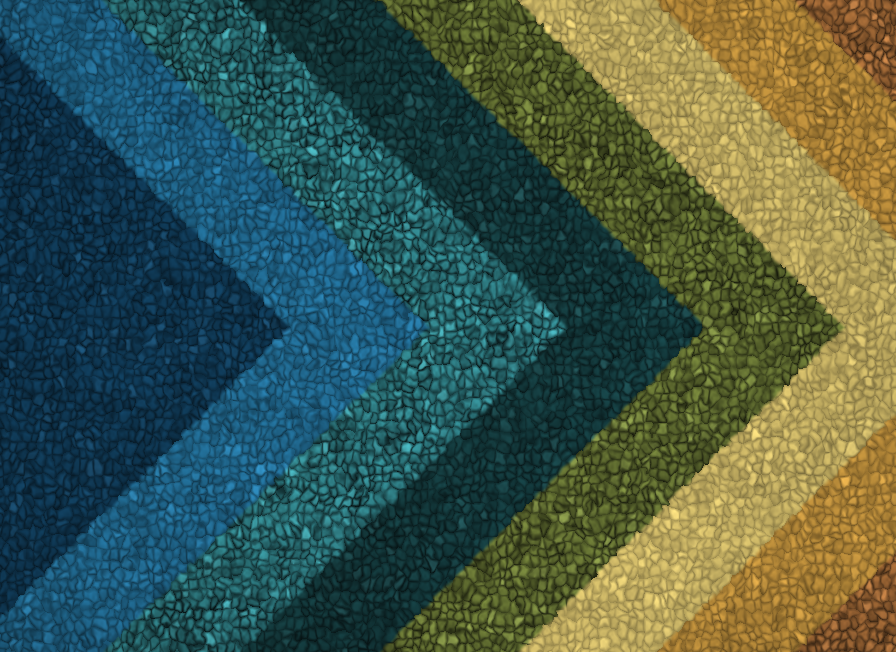
A Shadertoy shader for this texture:

```glsl
// Looped carpet with nested chevron bands pointing right, from navy to rust.
// Bands come from a diagonal distance x + |y|; the pile is a jittered cell
// pattern of soft tufts, each with its own brightness, depth and sheen.

// Sine-free hash: two values in 0..1 per lattice point
vec2 hash2(vec2 p) {
    vec3 q = fract(p.xyx * vec3(0.1031, 0.1030, 0.0973));
    q += dot(q, q.yzx + 33.33);
    return fract((q.xx + q.yz) * q.zy);
}

float valueNoise(vec2 p) {
    vec2 i = floor(p), f = fract(p);
    f = f * f * (3.0 - 2.0 * f);
    float low = mix(hash2(i).x, hash2(i + vec2(1, 0)).x, f.x);
    float high = mix(hash2(i + vec2(0, 1)).x, hash2(i + vec2(1, 1)).x, f.x);
    return mix(low, high, f.y);
}

// Nearest tuft: offset from its centre (xy), gap to the next one (z)
vec3 nearestTuft(vec2 p, out vec2 id) {
    vec2 cell = floor(p), offset = vec2(0.0);
    float first = 9.0, second = 9.0;
    for (int y = -1; y <= 1; y++)
    for (int x = -1; x <= 1; x++) {
        vec2 c = cell + vec2(x, y);
        vec2 r = p - c - 0.14 - 0.72 * hash2(c);
        float d = length(r);
        if (d < first) {
            second = first;
            first = d;
            offset = r;
            id = c;
        } else {
            second = min(second, d);
        }
    }
    return vec3(offset, second - first);
}

// Yarn colour in rgb, tuft contrast in w
vec4 bandYarn(float d) {
    vec4 yarns[8] = vec4[8](
        vec4(0.050, 0.190, 0.285, 0.55),  // navy
        vec4(0.110, 0.360, 0.495, 0.45),  // blue
        vec4(0.135, 0.365, 0.385, 0.82),  // teal
        vec4(0.065, 0.195, 0.205, 0.58),  // deep green
        vec4(0.310, 0.350, 0.155, 0.72),  // moss
        vec4(0.750, 0.670, 0.375, 0.30),  // straw
        vec4(0.690, 0.520, 0.215, 0.36),  // ochre
        vec4(0.540, 0.350, 0.180, 0.62)); // rust
    vec4 yarn = yarns[0];
    for (int i = 1; i < 8; i++) {
        float tip = 0.444 + 0.2125 * float(i - 1);
        yarn = mix(yarn, yarns[i], smoothstep(-0.004, 0.004, d - tip));
    }
    return yarn;
}

float chevron(vec2 p) {
    return p.x + abs(p.y - 0.498);
}

void mainImage(out vec4 fragColor, in vec2 fragCoord) {
    vec2 p = fragCoord / iResolution.y;
    float aspect = iResolution.x / iResolution.y;

    // Wavy rows of upright tufts with ragged outlines
    vec2 density = vec2(76.0, 62.0);
    vec2 bend = vec2(valueNoise(p * 24.0), valueNoise(p * 24.0 + 57.0)) - 0.5;
    vec2 fray = vec2(valueNoise(p * 110.0 + 9.0), valueNoise(p * 110.0 + 83.0)) - 0.5;
    vec2 id;
    vec3 tuft = nearestTuft(p * density + bend * 0.9 + fray * 0.45, id);
    vec2 centre = p - tuft.xy / density;

    // Band borders follow the tufts only a little
    vec4 yarn = bandYarn(chevron(mix(p, centre, 0.35)));
    vec2 rnd = hash2(id + 131.0);

    // Soft domes with gaps of uneven depth, light from above
    float dome = smoothstep(-0.08, 0.62, tuft.z);
    float depth = 0.45 + 0.8 * valueNoise(p * 48.0 + 31.0);
    float fibre = valueNoise(p * vec2(230.0, 180.0)) - 0.5;
    float patches = valueNoise(p * 7.0) - 0.5;
    float shade = 0.97 + yarn.w * (0.95 * depth * (dome - 0.55) + 0.5 * (rnd.x - 0.5)
                + 0.3 * fibre + 0.22 * tuft.y) + 0.1 * patches;
    vec3 col = yarn.rgb * max(shade, 0.2);

    // A few tufts catch the light
    float sheen = pow(rnd.y, 8.0) * dome * yarn.w;
    col += sheen * (yarn.rgb * 0.5 + 0.07);

    // Soft falloff toward the corners
    vec2 q = (p - vec2(0.5 * aspect, 0.5)) / vec2(aspect, 1.0);
    col *= 1.04 - 0.3 * dot(q, q);

    fragColor = vec4(clamp(col, 0.0, 1.0), 1.0);
}
```
